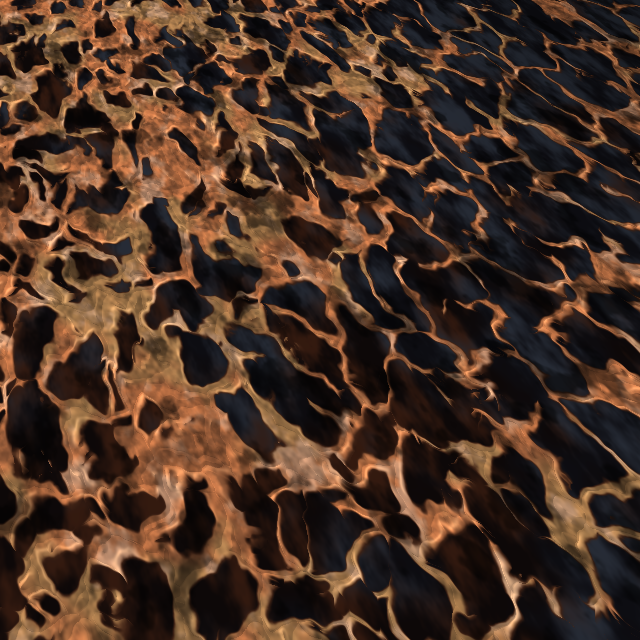
This texture is drawn by a Shadertoy shader. Its source:

```glsl
// Weathered honeycomb rock seen at a slant: dark rounded pits between orange walls.
// Warped Voronoi cells on a receding plane give a signed pit distance, which is
// then shaded with sunlit inner faces, pale lips and mottled stone.

#define CELLS vec2(14.0, 14.5)   // pit frequency across and along the plane
#define HORIZON vec2(-0.1, 1.75) // vanishing point of the plane
#define WALL_LEFT 0.155          // half wall width at the left edge
#define WALL_RIGHT 0.055         // half wall width at the right edge
#define WALL_VARIATION 0.26      // patchiness of the wall width
#define FILLED_SHARE 0.13        // share of cells nearly closed by stone
#define ROUNDNESS 24.0           // lower is rounder
#define INNER_FACE 0.15          // width of the sunlit face inside a pit
#define SUN_DIR vec2(0.75, -0.66)

float hash(vec2 p) {
    vec3 a = fract(vec3(p.xyx) * 0.1031);
    a += dot(a, a.yzx + 33.33);
    return fract((a.x + a.y) * a.z);
}

vec2 hash2(vec2 p) {
    return vec2(hash(p + 17.3), hash(p + 71.9));
}

float noise(vec2 p) {
    vec2 i = floor(p), f = fract(p);
    f = f * f * (3.0 - 2.0 * f);
    return mix(mix(hash(i), hash(i + vec2(1, 0)), f.x),
               mix(hash(i + vec2(0, 1)), hash(i + vec2(1, 1)), f.x), f.y);
}

float fbm(vec2 p) {
    float sum = 0.0, amp = 0.53;
    for (int i = 0; i < 4; i++) {
        sum += amp * noise(p);
        p = mat2(1.6, 1.2, -1.2, 1.6) * p + 9.7;
        amp *= 0.5;
    }
    return sum;
}

vec2 noise2(vec2 p) {
    return vec2(noise(p), noise(p + 43.7)) - 0.5;
}

// Canvas position to the receding rock plane
vec2 toPlane(vec2 uv) {
    float depth = HORIZON.y - uv.y;
    return CELLS * vec2((uv.x - HORIZON.x) / depth, 2.0 / sqrt(depth)) + 40.0;
}

// x: rounded distance to the cell border, y: random value of the cell
vec2 cellBorder(vec2 p) {
    vec2 base = floor(p), nearest = vec2(0), nearId = base;
    float best = 9.0;
    for (int y = -1; y <= 1; y++)
    for (int x = -1; x <= 1; x++) {
        vec2 id = base + vec2(x, y);
        vec2 r = id + 0.05 + 0.9 * hash2(id) - p;
        float d = dot(r, r);
        if (d < best) { best = d; nearest = r; nearId = id; }
    }
    float sum = 0.0;
    for (int y = -2; y <= 2; y++)
    for (int x = -2; x <= 2; x++) {
        vec2 id = nearId + vec2(x, y);
        vec2 r = id + 0.05 + 0.9 * hash2(id) - p;
        vec2 gap = r - nearest;
        if (dot(gap, gap) > 1e-4)
            sum += exp2(-ROUNDNESS * dot(0.5 * (r + nearest), normalize(gap)));
    }
    return vec2(-log2(sum) / ROUNDNESS, hash(nearId + 5.1));
}

// Positive inside pits, negative on the walls
float pitDistance(vec2 uv) {
    vec2 q = toPlane(uv);
    q += 0.6 * noise2(q * 1.2) + 0.24 * noise2(q * 3.3) + 0.09 * noise2(q * 8.0);
    float wall = mix(WALL_LEFT, WALL_RIGHT, smoothstep(0.0, 0.8, uv.x));
    wall += WALL_VARIATION * (noise(q * 0.6 + 3.0) - 0.5);
    vec2 large = cellBorder(q);
    vec2 small = cellBorder(q * 2.1 + 11.0);
    float filled = 0.24 * step(large.y, FILLED_SHARE);
    float bigPit = large.x - max(wall, 0.025) - filled;
    float smallPit = 0.5 * (small.x - 0.1 - 0.35 * step(0.4, small.y));
    return max(bigPit, smallPit);
}

void mainImage(out vec4 fragColor, in vec2 fragCoord) {
    vec2 uv = fragCoord / iResolution.xy;
    vec2 q = toPlane(uv);
    float shrink = 1.0 / (HORIZON.y - uv.y);

    // Pit shape and the direction its edge faces
    float e = 0.0025;
    float d = pitDistance(uv);
    vec2 slope = vec2(pitDistance(uv + vec2(e, 0)), pitDistance(uv + vec2(0, e))) - d;
    float facing = dot(slope / (length(slope) + 1e-4), SUN_DIR);

    // Mottled stone
    float patches = fbm(q * 0.9 + 20.0);
    float grain = fbm(q * 5.0);
    vec3 stone = mix(vec3(0.49, 0.30, 0.19), vec3(0.72, 0.43, 0.26), smoothstep(0.25, 0.65, grain));
    stone = mix(stone, vec3(0.58, 0.45, 0.28), 0.75 * smoothstep(0.48, 0.66, patches));
    stone = mix(stone, vec3(0.72, 0.57, 0.47), 0.7 * smoothstep(0.5, 0.75, fbm(q * 2.7 + 60.0)));
    stone *= 0.84 + 0.3 * noise(q * 14.0) + 0.14 * facing;

    // Pit floors: warm black near the viewer, bluish further away
    float murk = fbm(q * vec2(3.0, 1.8) + 90.0);
    vec3 warmDark = mix(vec3(0.05, 0.03, 0.03), vec3(0.20, 0.10, 0.06), smoothstep(0.35, 0.75, murk));
    vec3 coolDark = mix(vec3(0.05, 0.05, 0.07), vec3(0.15, 0.17, 0.21), smoothstep(0.3, 0.75, murk));
    float cool = smoothstep(0.3, 0.7, fbm(q * 1.1 + 130.0) + 0.3 * (uv.x + uv.y - 1.0));
    vec3 pit = mix(warmDark, coolDark, cool);

    // Sunlit inner face falling through brown into shadow
    float soft = 0.035 + 0.025 * shrink;
    float face = soft + INNER_FACE * max(facing, 0.0) * noise(q * 1.7 + 8.0);
    float shade = smoothstep(-0.4 * soft, face, d + 0.05 * (grain - 0.5));
    vec3 brown = vec3(0.24, 0.13, 0.08);
    vec3 color = mix(stone, brown, smoothstep(0.0, 0.65, shade));
    color = mix(color, pit, smoothstep(0.45, 1.0, shade));

    // Pale lip along the pit edges, broken up by noise
    float lip = exp(-pow((d + 0.025) / (0.5 * soft), 2.0));
    lip *= smoothstep(0.35, 0.75, noise(q * 3.0 + 31.0)) * (0.55 + 0.45 * facing);
    color += lip * vec3(0.26, 0.21, 0.15);

    // Shadowed crevices and a darker far right corner
    color *= 1.0 - 0.5 * smoothstep(0.56, 0.72, fbm(q * 2.2 + 170.0));
    color *= 1.0 - 0.3 * smoothstep(1.4, 2.0, uv.x + uv.y);
    fragColor = vec4(clamp(color, 0.0, 1.0), 1.0);
}
```
